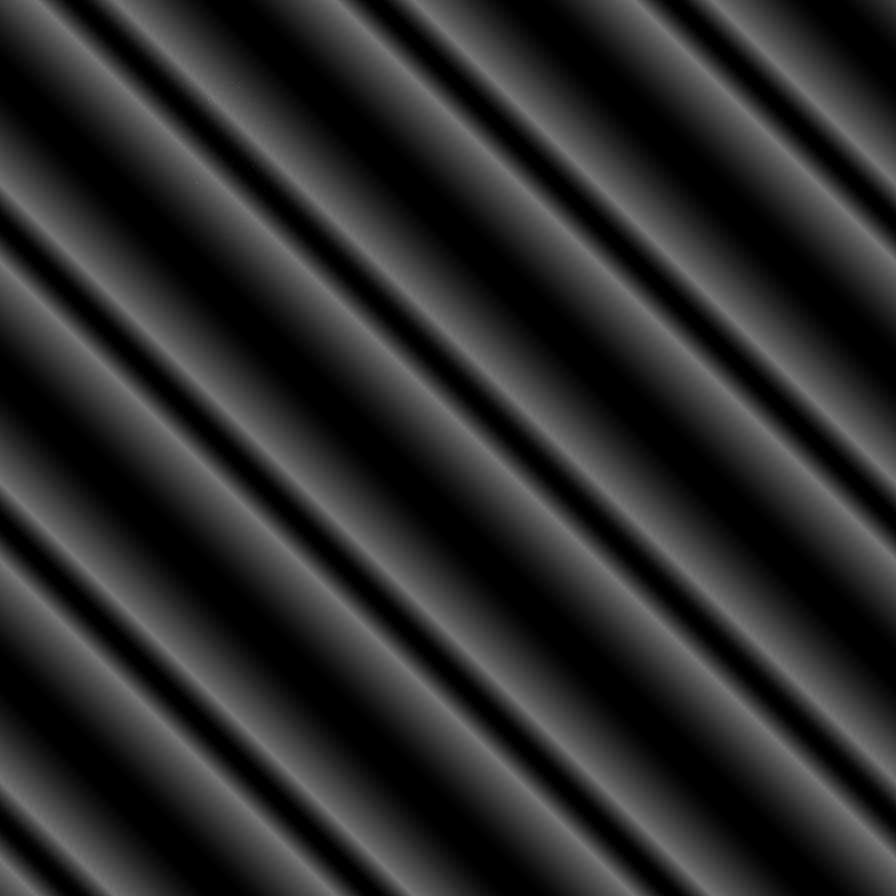
Give the GLSL for this background, as a three.js fragment shader.

```glsl
// Soft grey folds running diagonally down to the right, three repeats each way.
// Each repeat has a narrow and a wide black valley, parted by two sharp ridges.
// A few faint specks of wear lie on the upper left part.
varying vec2 vUv;

const float REPEATS = 3.0;
const float VALLEY_CENTER = 0.254;   // narrow valley, as a share of one repeat
const float VALLEY_HALF = 0.131;     // half width of the narrow valley
const vec3 VALLEY_COLOR = vec3(0.0);
const vec3 RIDGE_COLOR = vec3(0.45);

float hash(vec2 p) {
  vec3 q = fract(vec3(p.xyx) * 0.1031);
  q += dot(q, q.yzx + 33.33);
  return fract((q.x + q.y) * q.z);
}

// 0 in the middle of either valley, 1 on the ridges between them
float ridgePosition(float phase, float center, float halfWidth) {
  float d = abs(fract(phase - center + 0.5) - 0.5);
  return min(d / halfWidth, (0.5 - d) / (0.5 - halfWidth));
}

// Flat black floor, then a nearly straight rise to the ridge
float foldShade(float t, float floorWidth, float curve) {
  float rise = clamp((t - floorWidth) / (1.0 - floorWidth), 0.0, 1.0);
  return pow(rise, curve);
}

// Sparse round dots, one possible per cell of a wrapping grid
float specks(vec2 uv, float cells, float density) {
  vec2 p = uv * cells;
  vec2 id = mod(floor(p), cells);
  float dotShape = 1.0 - smoothstep(0.15, 0.5, length(fract(p) - 0.5));
  return dotShape * step(1.0 - density, hash(id));
}

// Round patch that fades out well inside the canvas
float patchMask(vec2 uv, vec2 center, float radius) {
  return 1.0 - smoothstep(0.3 * radius, radius, length(uv - center));
}

void main() {
  // Diagonal folds
  float phase = REPEATS * (vUv.x + vUv.y);
  float t = ridgePosition(phase, VALLEY_CENTER, VALLEY_HALF);
  vec3 color = mix(VALLEY_COLOR, RIDGE_COLOR, foldShade(t, 0.14, 1.35));

  // Faint wear
  float wear = specks(vUv, 384.0, 0.006) * patchMask(vUv, vec2(0.25, 0.84), 0.15);
  color += 0.06 * wear;

  gl_FragColor = vec4(color, 1.0);
}
```
